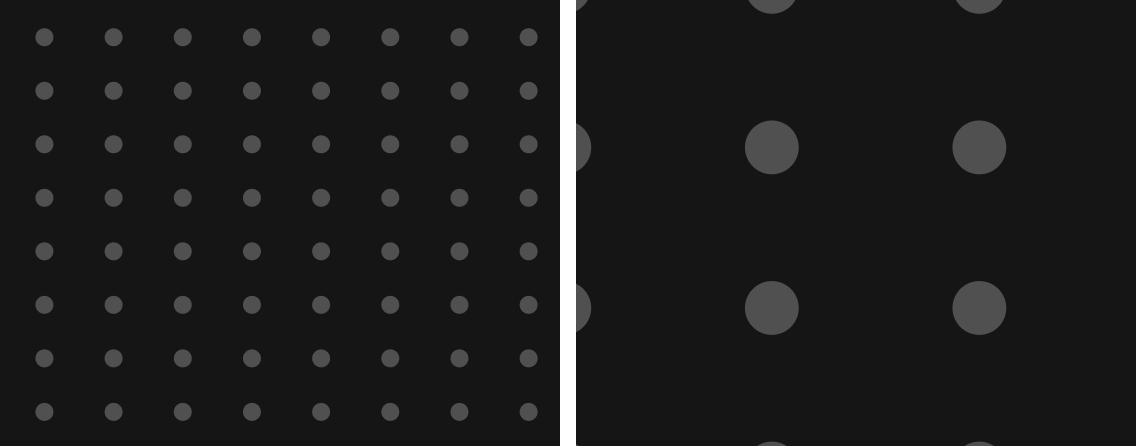
Left, the full canvas; right, a detail of the centre.
A Shadertoy shader for this pattern:

```glsl
// Draws an eight by eight grid of small grey dots on a near-black ground.

// Lengths are fractions of the canvas height, measured from the lower left.
#define DOT_SPACING vec2(0.1551, 0.1200)
#define FIRST_DOT   vec2(0.0996, 0.0765)
#define DOT_RADIUS  0.0201
#define GROUND      vec3(0.084)
#define DOT_COLOR   vec3(0.314)

// Offset from the nearest point of the dot grid.
vec2 gridOffset(vec2 p) {
    vec2 cell = (p - FIRST_DOT) / DOT_SPACING;
    return (fract(cell + 0.5) - 0.5) * DOT_SPACING;
}

float circleDistance(vec2 p, float radius) {
    return length(p) - radius;
}

void mainImage(out vec4 fragColor, in vec2 fragCoord) {
    float pixel = 1.0 / iResolution.y;
    vec2 p = fragCoord * pixel;

    // Edge blended over one pixel.
    float edge = circleDistance(gridOffset(p), DOT_RADIUS);
    float coverage = clamp(0.5 - edge / pixel, 0.0, 1.0);

    fragColor = vec4(mix(GROUND, DOT_COLOR, coverage), 1.0);
}
```
